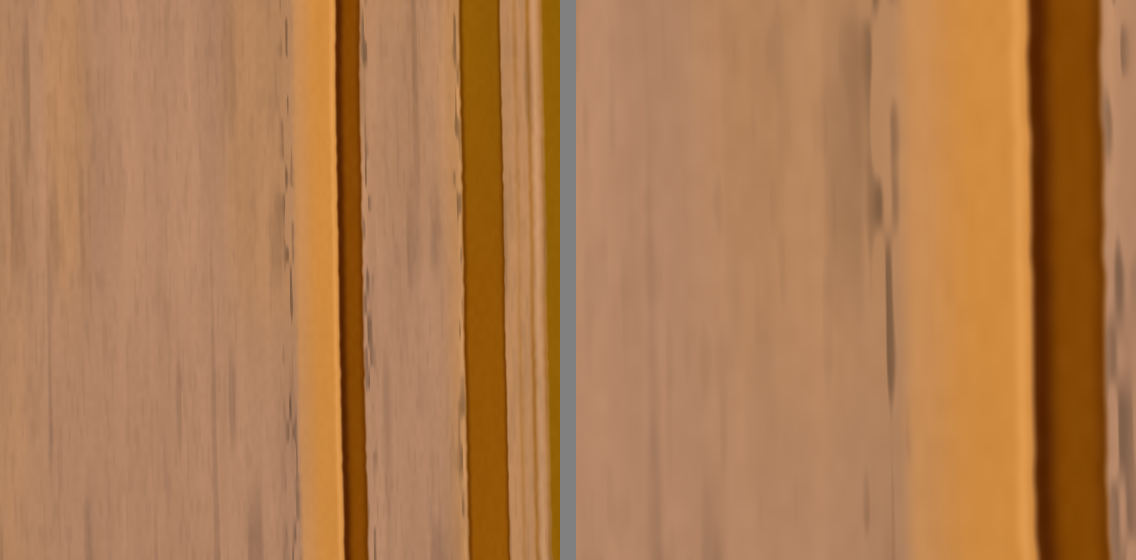
Left: the whole. Right: its middle third, enlarged.
This texture is drawn by a Shadertoy shader. Its source:

```glsl
#define WOOD   vec3(0.70, 0.52, 0.40)
#define TAN    vec3(0.74, 0.53, 0.33)
#define AMBER  vec3(0.81, 0.54, 0.25)
#define GROOVE vec3(0.52, 0.28, 0.02)
#define BROWN  vec3(0.57, 0.33, 0.03)
#define OLIVE  vec3(0.56, 0.37, 0.03)
#define SHADOW vec3(0.30, 0.12, 0.01)
#define LEAN   0.018
#define WOBBLE 0.0035
#define SOFT   0.0028
#define GRAIN  0.075

float hash(vec2 p) {
    return fract(sin(dot(p, vec2(127.1, 311.7))) * 43758.5453);
}

float noise(vec2 p) {
    vec2 i = floor(p), f = fract(p);
    f = f * f * (3.0 - 2.0 * f);
    return mix(mix(hash(i), hash(i + vec2(1, 0)), f.x),
               mix(hash(i + vec2(0, 1)), hash(i + vec2(1, 1)), f.x), f.y);
}

// Vertical fibres in several widths, centred on zero
float fibres(vec2 p) {
    float sum = 0.0, amp = 0.5;
    vec2 freq = vec2(18.0, 1.2);
    for (int i = 0; i < 4; i++) {
        sum += amp * (noise(p * freq + float(i) * 17.3) - 0.5);
        freq *= vec2(2.1, 2.3);
        amp *= 0.72;
    }
    return sum;
}

// Soft step across a slightly ragged board edge
float edge(float x, float at, float soft) {
    return smoothstep(at - soft, at + soft, x);
}

// Narrow vertical line
float line(float x, float at, float width) {
    float d = (x - at) / width;
    return exp(-d * d);
}

void mainImage(out vec4 fragColor, in vec2 fragCoord) {
    vec2 uv = fragCoord / iResolution.xy;
    vec2 p = vec2(uv.x - LEAN * (1.0 - uv.y), uv.y);
    float ragged = noise(vec2(p.x * 6.0, p.y * 60.0)) - 0.5;
    float bend = noise(vec2(p.x * 3.0, p.y * 5.0)) - 0.5;
    float x = p.x + WOBBLE * (0.6 * ragged + bend);

    // Pale boards, warmer in broad bands and beside the mouldings
    float warm = 0.45 * smoothstep(0.5, 0.85, noise(p * vec2(9.0, 1.3) + 4.0));
    warm += 0.75 * line(x, 0.81, 0.022) + 0.3 * line(x, 0.0, 0.05);
    vec3 col = mix(WOOD, TAN, clamp(warm, 0.0, 1.0));

    // Amber bevel with a bright outer lip
    vec3 bevel = mix(TAN + vec3(0.04, 0.02, 0.01), AMBER, smoothstep(0.525, 0.565, x));
    bevel += 0.06 * line(x, 0.590, 0.004);
    float onBevel = edge(x, 0.521, 0.006) - edge(x, 0.597, SOFT);
    col = mix(col, bevel, onBevel);

    // Dark groove, deepest along its left side
    vec3 groove = mix(GROOVE, SHADOW, 0.9 * line(x, 0.602, 0.008));
    groove = mix(groove, SHADOW, 0.35 * line(x, 0.638, 0.005));
    float onGroove = edge(x, 0.597, SOFT) - edge(x, 0.640, SOFT);
    col = mix(col, groove, onGroove);

    // Brown channel
    vec3 channel = mix(BROWN, OLIVE, 0.6 * smoothstep(0.4, 1.0, uv.y));
    channel = mix(channel, SHADOW, 0.45 * line(x, 0.822, 0.004) + 0.4 * line(x, 0.891, 0.004));
    float onChannel = edge(x, 0.819, SOFT) - edge(x, 0.893, SOFT);
    col = mix(col, channel, onChannel);

    // Narrow ridged strip, then the olive border
    float onStrip = edge(x, 0.893, SOFT) - edge(x, 0.966, 0.004);
    vec3 strip = mix(WOOD, TAN, 0.65) + 0.05 * line(x, 0.952, 0.005);
    float ridges = 0.6 * line(x, 0.941, 0.004) + 0.3 * line(x, 0.918, 0.004)
                 + 0.5 * line(x, 0.964, 0.004);
    strip = mix(strip, BROWN, ridges * (0.5 + 0.5 * noise(p * vec2(40.0, 9.0))));
    col = mix(col, strip, onStrip);
    col = mix(col, OLIVE, edge(x, 0.966, 0.004));

    // Fibres and faint mottling
    float painted = clamp(onBevel + onGroove + onChannel + edge(x, 0.966, 0.004), 0.0, 1.0);
    col *= 1.0 + GRAIN * fibres(p) * mix(1.7, 0.8, painted);
    col += 0.016 * (noise(p * vec2(150.0, 75.0)) - 0.5);

    // Long dark streaks on the boards and short flecks by their edges
    float bare = 1.0 - painted;
    float streak = smoothstep(0.68, 0.95, noise(p * vec2(65.0, 3.5) + 31.0));
    col *= 1.0 - 0.10 * streak * bare;
    float fleck = smoothstep(0.55, 0.9, noise(p * vec2(190.0, 22.0)));
    float nearEdge = line(x, 0.508, 0.010) + line(x, 0.649, 0.008) + line(x, 0.812, 0.007);
    col *= 1.0 - fleck * bare * (0.04 + 0.25 * nearEdge);

    // Pale highlights on the lips of the channel
    float lip = line(x, 0.814, 0.003) + 0.7 * line(x, 0.646, 0.003);
    col += vec3(0.08, 0.06, 0.03) * lip * bare * noise(p * vec2(20.0, 12.0));

    fragColor = vec4(clamp(col, 0.0, 1.0), 1.0);
}
```
